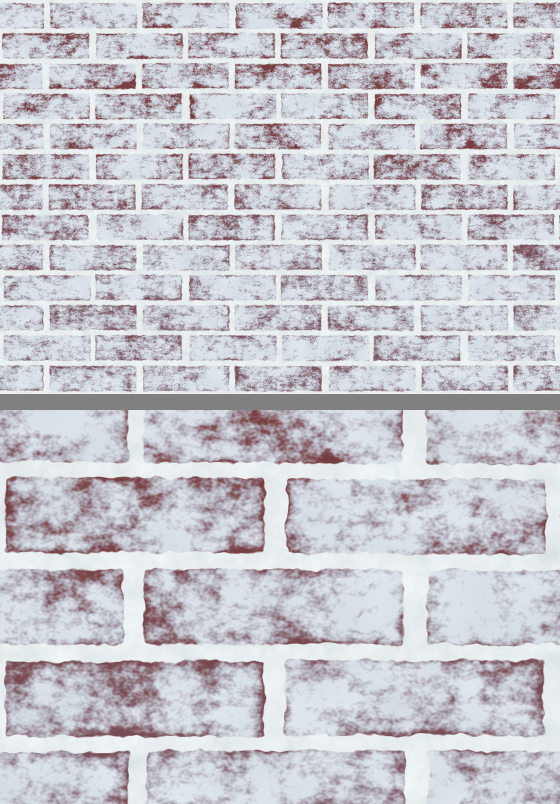
Top, the full canvas; bottom, a detail of the centre.
Reproduce this texture procedurally as a Shadertoy shader.

```glsl
// Whitewashed brick wall in running bond: 13 courses with about six bricks across.
// Each brick is a rough-edged box; layered gradient noise decides where the thin
// paint has worn away, with scuffed rims, scratches, drips and a few bare red patches.

const vec2 PITCH = vec2(0.2357, 0.0767);       // brick plus joint, in canvas heights
const vec2 BRICK_HALF = vec2(0.1095, 0.0316);
const float TOP_MARGIN = 0.0015;

const vec3 MORTAR = vec3(0.915, 0.938, 0.942);
const vec3 PAINT = vec3(0.855, 0.885, 0.915);
const vec3 MAUVE = vec3(0.47, 0.38, 0.45);
const vec3 RED = vec3(0.46, 0.24, 0.25);

vec2 hash2(vec2 p) {
    vec3 q = fract(p.xyx * vec3(0.1031, 0.1030, 0.0973));
    q += dot(q, q.yzx + 33.33);
    return fract((q.xx + q.yz) * q.zy);
}

float cornerSlope(vec2 cell, vec2 offset) {
    float angle = 6.2832 * hash2(cell).x;
    return dot(vec2(cos(angle), sin(angle)), offset);
}

// Gradient noise, roughly -0.7 to 0.7
float noise(vec2 p) {
    vec2 i = floor(p), f = fract(p);
    vec2 u = f * f * f * (f * (f * 6.0 - 15.0) + 10.0);
    vec2 e = vec2(1.0, 0.0);
    float low = mix(cornerSlope(i, f), cornerSlope(i + e.xy, f - e.xy), u.x);
    float high = mix(cornerSlope(i + e.yx, f - e.yx), cornerSlope(i + e.xx, f - e.xx), u.x);
    return mix(low, high, u.y);
}

float fbm(vec2 p, float gain) {
    float sum = 0.0, amplitude = 0.5;
    for (int i = 0; i < 4; i++) {
        sum += amplitude * noise(p);
        p = mat2(1.6, 1.2, -1.2, 1.6) * p + 17.3;
        amplitude *= gain;
    }
    return sum;
}

float boxDistance(vec2 p, vec2 halfSize, float radius) {
    vec2 q = abs(p) - halfSize + radius;
    return length(max(q, 0.0)) + min(max(q.x, q.y), 0.0) - radius;
}

// Brick index in xy, position relative to the brick centre in zw
vec4 runningBond(vec2 p) {
    vec2 g = vec2(p.x, 1.0 - TOP_MARGIN - p.y) / PITCH;
    float row = floor(g.y);
    g.x += 0.5 - 0.5 * mod(row, 2.0);
    vec2 id = vec2(floor(g.x), row);
    vec2 local = (g - id - 0.5) * PITCH;
    return vec4(id, local.x, -local.y);
}

// How far the paint has worn: negative is well covered, positive is bare
float paintWear(vec2 p, float depth, vec2 random) {
    float patches = fbm(p * vec2(10.0, 13.0), 0.5);
    float grain = fbm(p * vec2(38.0, 48.0), 0.85);
    float scratches = noise(p * vec2(28.0, 165.0));
    float drips = noise(p * vec2(75.0, 9.0));
    float rim = exp(-depth / 0.0045) * clamp(0.45 + 1.5 * noise(p * 16.0 + 5.0), 0.0, 1.0);
    return 1.0 * patches + 0.85 * grain + 0.2 * scratches + 0.16 * drips
         + 0.75 * rim + 0.22 * (random.x - 0.5) - 0.04;
}

vec3 brickColor(vec2 p, float depth, vec2 random, float height) {
    // Bare red patches are more common in the upper half
    float upper = smoothstep(0.3, 0.65, height);
    float blotch = smoothstep(0.16, 0.42, fbm(p * vec2(11.0, 15.0) + 41.0, 0.45) + 0.1 * random.y);
    float wear = paintWear(p, depth, random) + blotch * mix(0.2, 0.6, upper);
    float bare = smoothstep(-0.25, 0.75, wear);
    float redness = smoothstep(0.35, 0.9, bare) * mix(0.5, 1.0, upper);
    vec3 clay = mix(MAUVE, RED, redness);
    vec3 paint = PAINT + 0.04 * noise(p * 22.0 + 9.0);
    return mix(paint, clay, bare);
}

vec3 mortarColor(vec2 p) {
    float mottling = fbm(p * 24.0, 0.8);
    float stains = smoothstep(0.1, 0.5, noise(p * 34.0 + 60.0));
    return MORTAR + 0.06 * mottling - stains * vec3(0.03, 0.025, 0.025);
}

void mainImage(out vec4 fragColor, in vec2 fragCoord) {
    float pixel = 1.0 / iResolution.y;
    vec2 p = fragCoord * pixel;
    vec4 brick = runningBond(p);
    vec2 random = hash2(brick.xy + 11.0);

    // Small placement shifts and a ragged outline
    vec2 local = brick.zw + (random - 0.5) * vec2(0.005, 0.002);
    float ragged = 0.0028 * noise(p * 65.0) + 0.002 * noise(p * 150.0);
    float dist = boxDistance(local, BRICK_HALF, 0.002) + ragged;

    // Shift the noise for each brick so marks stop at the joints
    vec2 grainPos = p + floor(random * 40.0) * 1.37;
    vec3 face = brickColor(grainPos, max(-dist, 0.0), random, p.y);
    float cover = 1.0 - smoothstep(-pixel, pixel, dist);
    vec3 color = mix(mortarColor(p), face, cover);
    fragColor = vec4(clamp(color, 0.0, 1.0), 1.0);
}
```
